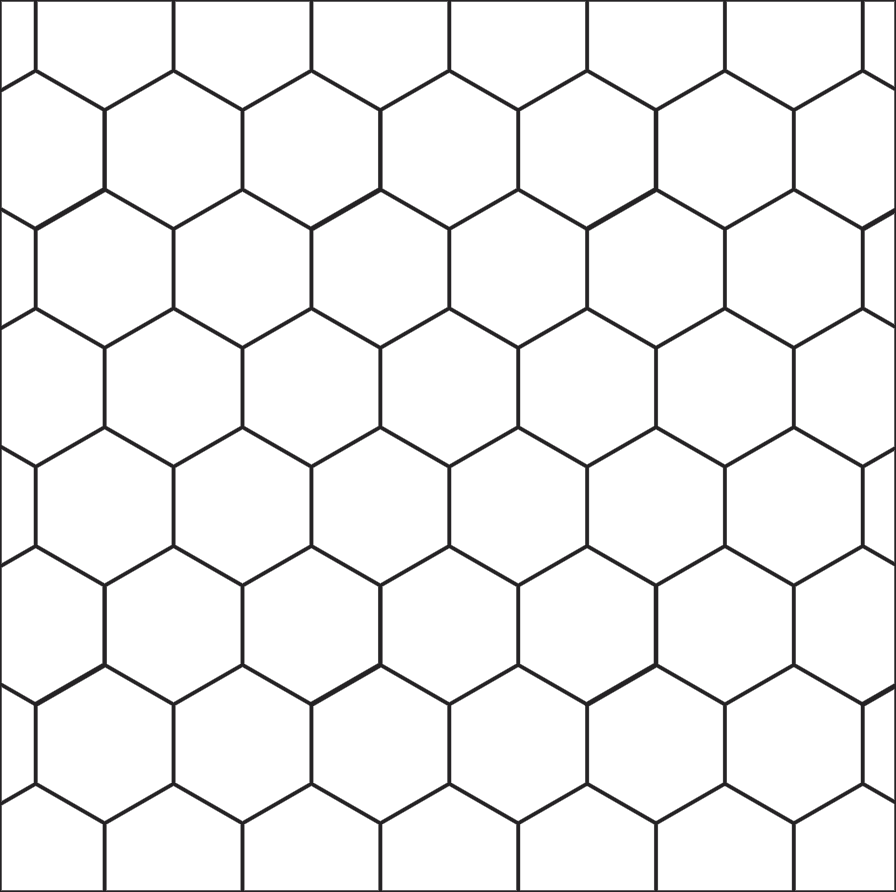
This pattern is drawn by a Shadertoy shader. Its source:

```glsl
// Honeycomb of thin dark outlines on white, with some heavier strokes and a fine frame.

const float ROOT3 = 1.7320508;
const float SIDE = 1.0 / ROOT3;               // hexagon side for a cell one unit wide

const float CELL_WIDTH = 0.15384;             // in canvas widths: 6.5 cells across
const float ROW_SQUASH = 0.9957;              // rows sit slightly closer than regular
const vec2  CELL_ORIGIN = vec2(0.1168, 0.6957);

const float LINE_HALF = 0.0140;               // in cell widths
const float HEAVY_HALF = 0.0185;
const float UPRIGHT_HALF = 0.0162;
const float FRAME_WIDTH = 0.0019;             // in canvas widths

const vec3 PAPER = vec3(1.0);
const vec3 INK = vec3(0.14, 0.135, 0.14);

// Offset from the nearest point of a rectangular lattice
vec2 repeatCentered(vec2 p, vec2 period) {
    return p - period * floor(p / period + 0.5);
}

// Offset from the nearest hexagon centre, merging two staggered lattices
vec2 hexOffset(vec2 p) {
    vec2 period = vec2(1.0, ROOT3);
    vec2 a = repeatCentered(p, period);
    vec2 b = repeatCentered(p - 0.5 * period, period);
    return dot(a, a) < dot(b, b) ? a : b;
}

// Distance from a point inside a pointy-top hexagon to its outline
float hexEdgeDistance(vec2 q) {
    q = abs(q);
    return 0.5 - max(q.x, dot(q, vec2(0.5, 0.5 * ROOT3)));
}

// Distance to the segment from the origin to tip
float spokeDistance(vec2 p, vec2 tip) {
    float t = clamp(dot(p, tip) / dot(tip, tip), 0.0, 1.0);
    return length(p - tip * t);
}

// Antialiased coverage of a signed distance, negative inside
float coverage(float d, float pixel) {
    return clamp(0.5 - d / pixel, 0.0, 1.0);
}

// Signed distance to all honeycomb strokes, in cell widths
float honeycomb(vec2 p) {
    float d = hexEdgeDistance(hexOffset(p)) - LINE_HALF;

    // Heavier strokes meet at one vertex in every two columns and four rows
    vec2 v = repeatCentered(p - vec2(0.0, SIDE), vec2(2.0, 2.0 * ROOT3));
    d = min(d, spokeDistance(v, vec2(-0.5, -0.5 * SIDE)) - HEAVY_HALF);
    return min(d, spokeDistance(v, vec2(0.0, SIDE)) - UPRIGHT_HALF);
}

// Signed distance to a band along the canvas border
float frame(vec2 p, vec2 size, float width) {
    vec2 inset = min(p, size - p);
    return min(inset.x, inset.y) - width;
}

void mainImage(out vec4 fragColor, in vec2 fragCoord) {
    float pixel = 1.0 / iResolution.x;
    vec2 uv = fragCoord * pixel;
    vec2 canvas = iResolution.xy * pixel;

    vec2 cell = (uv - CELL_ORIGIN) / (CELL_WIDTH * vec2(1.0, ROW_SQUASH));
    float ink = coverage(honeycomb(cell), 1.25 * pixel / CELL_WIDTH);
    ink = max(ink, coverage(frame(uv, canvas, FRAME_WIDTH), pixel));

    fragColor = vec4(mix(PAPER, INK, ink), 1.0);
}
```
